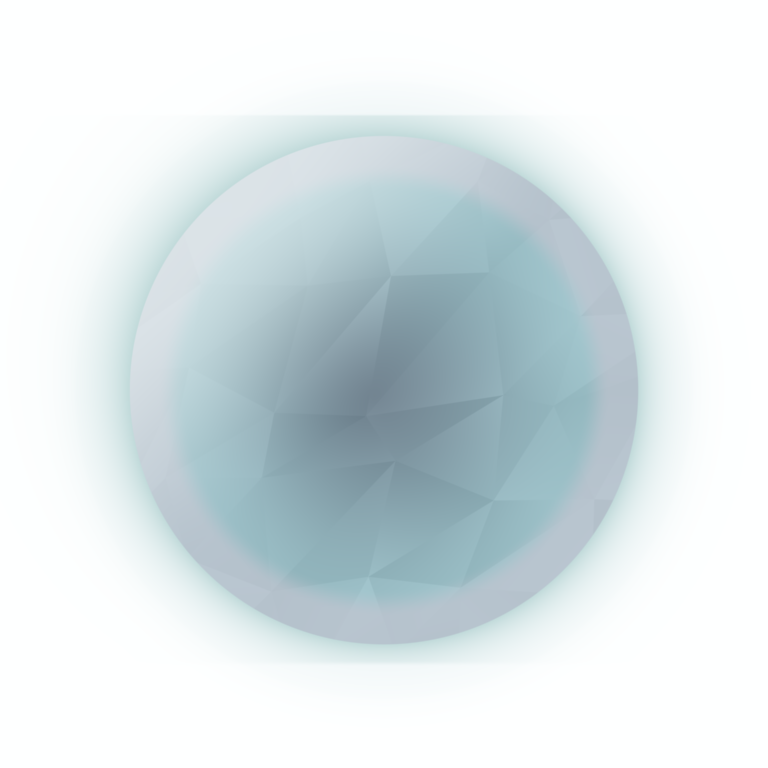
Give the GLSL for this background, as a Shadertoy shader.

```glsl
const vec2 CENTER = vec2(0.5, 0.492);
const float RADIUS = 0.331;
const float CORE_RADIUS = 0.277;
const float RIM_BLEND = 0.018;
const vec3 PAPER = vec3(0.995, 1.0, 1.0);
const vec3 SLATE = vec3(0.445, 0.515, 0.565);
const vec3 TEAL = vec3(0.61, 0.75, 0.78);
const vec3 RIM = vec3(0.715, 0.765, 0.805);
const vec3 SHEEN = vec3(0.97, 0.985, 0.985);
const vec2 LIGHT_DIR = vec2(-0.7, 0.714);
const float SHEEN_AMOUNT = 0.56;
const vec3 GLOW_ABSORB = vec3(0.20, 0.12, 0.125);
const vec3 HALO_ABSORB = vec3(0.035, 0.022, 0.018);
const float GLOW_WIDTH = 0.027;
const vec2 GLOW_BAND = vec2(0.136, 0.850);
const float FACET_SIZE = 0.125;
const float FACET_JITTER = 0.29;
const float FACET_TONE = 0.045;
const float FACET_SLOPE = 0.035;

vec2 hash2(vec2 p) {
    vec3 q = fract(vec3(p.xyx) * vec3(0.1031, 0.1030, 0.0973));
    q += dot(q, q.yzx + 33.33);
    return fract((q.xx + q.yz) * q.zy);
}

vec2 meshPoint(vec2 id) {
    return id + FACET_JITTER * (2.0 * hash2(id + 47.0) - 1.0);
}

// Signed distance to the line a-b, positive on its left
float edgeSide(vec2 p, vec2 a, vec2 b) {
    vec2 e = b - a;
    return (e.x * (p.y - a.y) - e.y * (p.x - a.x)) / length(e);
}

// Tone and coverage of one triangular facet
vec2 facet(vec2 p, vec2 a, vec2 b, vec2 c, vec2 seed, float aa) {
    float d = min(edgeSide(p, a, b), min(edgeSide(p, b, c), edgeSide(p, c, a)));
    float cover = smoothstep(-aa, aa, d);
    vec2 rnd = hash2(seed);
    float angle = 6.2832 * rnd.y;
    float slope = dot(p - (a + b + c) / 3.0, vec2(cos(angle), sin(angle)));
    float tone = FACET_TONE * (rnd.x - 0.5) + FACET_SLOPE * slope;
    return vec2(tone, 1.0) * cover;
}

// Jittered grid, with each cell split along its rising diagonal
float facetTone(vec2 p, float pixel) {
    p /= FACET_SIZE;
    float aa = pixel / FACET_SIZE;
    vec2 sum = vec2(0.0, 0.001);
    for (int y = -1; y <= 1; y++) {
        for (int x = -1; x <= 1; x++) {
            vec2 id = floor(p) + vec2(x, y);
            vec2 a = meshPoint(id);
            vec2 b = meshPoint(id + vec2(1, 0));
            vec2 c = meshPoint(id + vec2(1, 1));
            vec2 d = meshPoint(id + vec2(0, 1));
            sum += facet(p, a, b, c, id + 113.0, aa);
            sum += facet(p, a, c, d, id + 271.0, aa);
        }
    }
    return sum.x / sum.y;
}

vec3 backdrop(vec2 p, float r) {
    float d = max(r - RADIUS, 0.0);
    float y = p.y + CENTER.y;

    // Close glow, cut by soft horizontal bounds
    float band = smoothstep(GLOW_BAND.x - 0.004, GLOW_BAND.x + 0.004, y)
               * (1.0 - smoothstep(GLOW_BAND.y - 0.002, GLOW_BAND.y + 0.002, y));
    float lift = 1.0 + 0.6 * max(dot(p, LIGHT_DIR) / r, 0.0);
    float glow = exp(-d / (GLOW_WIDTH * lift)) * mix(0.15, 1.0, band);

    // Wide halo with faint concentric steps
    float halo = 1.0 - smoothstep(0.0, 0.115, d);
    halo += 0.15 * (1.0 - smoothstep(0.068, 0.074, d));
    return PAPER - GLOW_ABSORB * glow - HALO_ABSORB * halo;
}

vec3 orb(vec2 p, float r, float pixel) {
    // Dark heart, teal shell and pale rim
    float heart = length(p - vec2(-0.012, -0.008));
    vec3 color = mix(SLATE, TEAL, smoothstep(-0.06, 0.30, heart) * 1.12 - 0.09);
    float rim = smoothstep(CORE_RADIUS - RIM_BLEND, CORE_RADIUS + RIM_BLEND, r);
    color = mix(color, RIM, rim);

    // Facets, fainter in the lit area and at the rim
    float lit = dot(p, LIGHT_DIR);
    float strength = mix(1.0, 0.35, max(rim, smoothstep(0.0, 0.25, lit)));
    color += facetTone(p, pixel) * strength;

    // Broad sheen from the upper left
    return mix(color, SHEEN, SHEEN_AMOUNT * smoothstep(0.0, 0.32, lit));
}

void mainImage(out vec4 fragColor, in vec2 fragCoord) {
    float scale = min(iResolution.x, iResolution.y);
    float pixel = 1.0 / scale;
    vec2 uv = (fragCoord - 0.5 * iResolution.xy) / scale + 0.5;
    vec2 p = uv - CENTER;
    float r = max(length(p), 0.0001);
    float disc = 1.0 - smoothstep(RADIUS - pixel, RADIUS + pixel, r);
    vec3 color = mix(backdrop(p, r), orb(p, r, pixel), disc);
    fragColor = vec4(clamp(color, 0.0, 1.0), 1.0);
}
```
